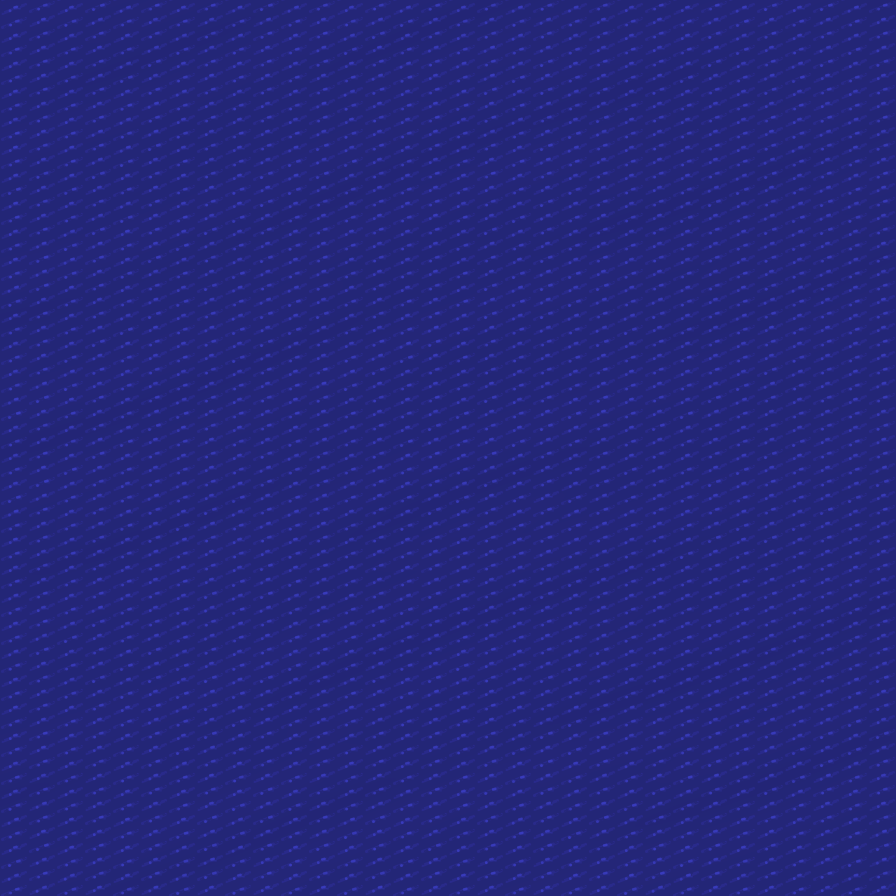
A three.js fragment shader for this texture:

```glsl
// Deep blue woven cloth: 32 by 64 broken, slanted stitches with scattered bright flecks.
varying vec2 vUv;

const vec2 REPEATS = vec2(32.0, 64.0);
const float COLUMN_DROP = 0.14;
const vec3 CLOTH = vec3(0.139, 0.148, 0.467);
const vec3 THREAD = vec3(0.162, 0.166, 0.55);
const vec3 SHEEN = vec3(0.18, 0.19, 0.62);
const vec3 FLECK = vec3(0.225, 0.235, 0.75);

float hash(vec2 p) {
  vec3 q = fract(vec3(p.xyx) * 0.1031);
  q += dot(q, q.yzx + 33.33);
  return fract((q.x + q.y) * q.z);
}

// Cellular noise: distance to the nearest scattered point
float cellular(vec2 p) {
  vec2 id = floor(p);
  float nearest = 2.0;
  for (int y = -1; y <= 1; y++) {
    for (int x = -1; x <= 1; x++) {
      vec2 c = id + vec2(float(x), float(y));
      vec2 point = c + vec2(hash(c), hash(c + 41.7));
      nearest = min(nearest, length(p - point));
    }
  }
  return nearest;
}

// Distance to the segment from a to b
float segment(vec2 p, vec2 a, vec2 b) {
  vec2 d = b - a;
  float t = clamp(dot(p - a, d) / dot(d, d), 0.0, 1.0);
  return length(p - a - d * t);
}

float softFill(float distance, float radius, float blur) {
  return 1.0 - smoothstep(radius - blur, radius + blur, distance);
}

// Layered sines for broad, faint slanted bands in the dye
float dyeBands(vec2 uv) {
  float slant = uv.y - uv.x * 0.37;
  return 0.6 * sin(slant * 47.0 + sin(uv.x * 9.0))
       + 0.4 * sin(slant * 83.0 + 1.7);
}

// One stitch; p is measured in row heights from the cell centre
vec3 stitch(vec3 base, vec2 p, vec2 id, float wear) {
  float kind = mod(id.x + id.y, 2.0);
  float random = hash(id);

  // Slanted thread, broken by a grain shared by all cells of one kind
  float thread = segment(p, vec2(-0.82, -0.32), vec2(0.82, 0.32));
  float grain = cellular(p * vec2(3.0, 4.5) + vec2(17.0 + 23.0 * kind, 9.0));
  float broken = 1.0 - smoothstep(0.42, 0.58, grain);
  float threadFill = softFill(thread, 0.11, 0.045) * mix(0.2, 1.0, broken);
  vec3 color = mix(base, THREAD, 0.9 * threadFill);

  // Short curl of sheen beside the high fleck
  vec2 shift = vec2(0.08 * (0.5 - kind), 0.0);
  vec2 q = p - shift;
  float curl = segment(q, vec2(0.24, 0.05), vec2(0.46, 0.02));
  color = mix(color, SHEEN, (0.4 + 0.3 * kind) * softFill(curl, 0.06, 0.05));

  // Low and high flecks, further apart where worn
  float gap = 0.05 * (1.0 - kind) + 0.08 * wear;
  float low = length(q - vec2(-0.23 - gap, -0.12 - 0.5 * gap));
  float high = segment(q, vec2(0.06 + gap, 0.11), vec2(0.22 + gap, 0.15));
  float lowStrength = 0.72 + 0.22 * random;
  float highStrength = 0.95 - 0.2 * random;
  color = mix(color, FLECK, lowStrength * softFill(low, 0.10, 0.05));
  color = mix(color, FLECK, highStrength * softFill(high, 0.09, 0.05));
  return color;
}

void main() {
  // Even columns hang slightly lower than odd ones
  vec2 grid = vUv * REPEATS;
  grid.y += COLUMN_DROP * (1.0 - mod(floor(grid.x), 2.0));
  vec2 id = floor(grid);
  vec2 p = (fract(grid) - 0.5) * vec2(2.0, 1.0);

  // Worn patches stretch along the slant and hold within each cell
  vec2 worn = vec2(id.x * 0.14, (id.y - id.x) * 0.32);
  float wear = 1.0 - smoothstep(0.18, 0.42, cellular(worn));

  float tone = 1.0 + 0.008 * dyeBands(vUv);
  vec3 color = stitch(CLOTH, p, id, wear);
  gl_FragColor = vec4(color * tone, 1.0);
}
```
